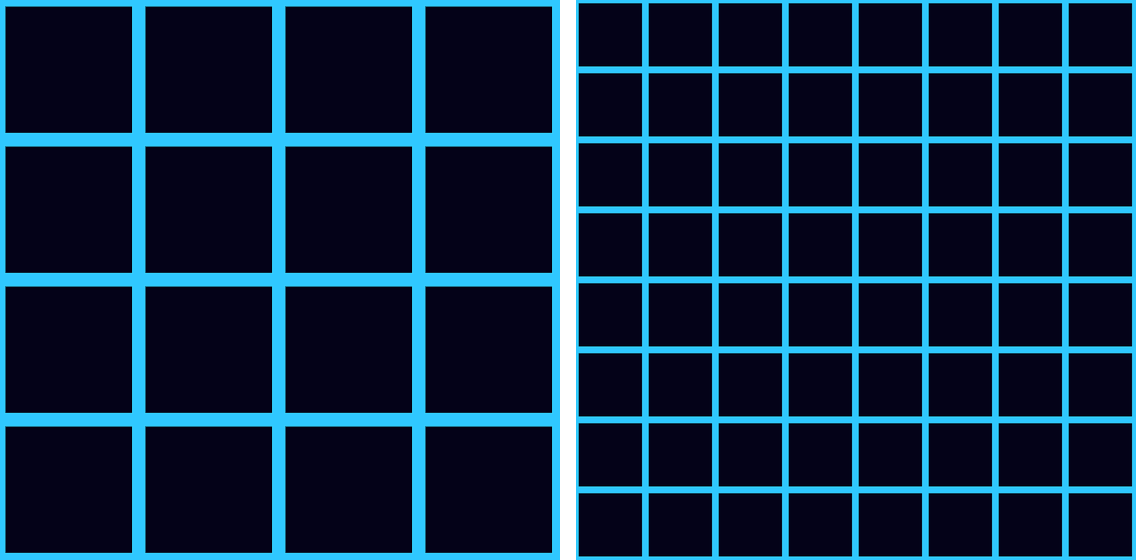
Left: one tile. Right: repeated 2 by 2.
Reproduce this pattern procedurally as a WebGL 1 fragment shader.

```glsl
precision highp float;

uniform vec2 u_resolution;

const float REPEATS = 4.0;

// Lengths below are fractions of one cell
const vec2 BAR_CENTER = vec2(-0.0088, 0.0022);
const vec2 BAR_HALF_WIDTH = vec2(0.0479, 0.0491);
const float RIM_WIDTH = 0.0078;

const vec3 CELL_COLOR = vec3(0.016, 0.008, 0.095);
const vec3 CELL_RIM_COLOR = vec3(0.008, 0.0, 0.05);
const vec3 BAR_COLOR = vec3(0.184, 0.784, 1.0);
const vec3 BAR_RIM_COLOR = vec3(0.20, 0.83, 1.0);

// Coverage of a pixel by the region where the distance is negative
float coverage(float dist, float pixel) {
  return clamp(0.5 - dist / pixel, 0.0, 1.0);
}

// Signed distance to a wrapping lattice of crossed bars
float latticeDistance(vec2 p, vec2 center, vec2 halfWidth) {
  vec2 offset = abs(fract(p - center + 0.5) - 0.5);
  vec2 dist = offset - halfWidth;
  return min(dist.x, dist.y);
}

// Flat color that shifts to a rim color within rimWidth of its edge
vec3 rimmedColor(vec3 body, vec3 rim, float depth, float rimWidth, float pixel) {
  return mix(body, rim, coverage(depth - rimWidth, pixel));
}

void main() {
  vec2 p = gl_FragCoord.xy / u_resolution * REPEATS;
  float pixel = REPEATS / min(u_resolution.x, u_resolution.y);
  float dist = latticeDistance(p, BAR_CENTER, BAR_HALF_WIDTH);

  // Dark cells and bright bars, each with a faint rim along the border
  vec3 cell = rimmedColor(CELL_COLOR, CELL_RIM_COLOR, dist, RIM_WIDTH, pixel);
  vec3 bar = rimmedColor(BAR_COLOR, BAR_RIM_COLOR, -dist, RIM_WIDTH, pixel);

  gl_FragColor = vec4(mix(cell, bar, coverage(dist, pixel)), 1.0);
}
```
